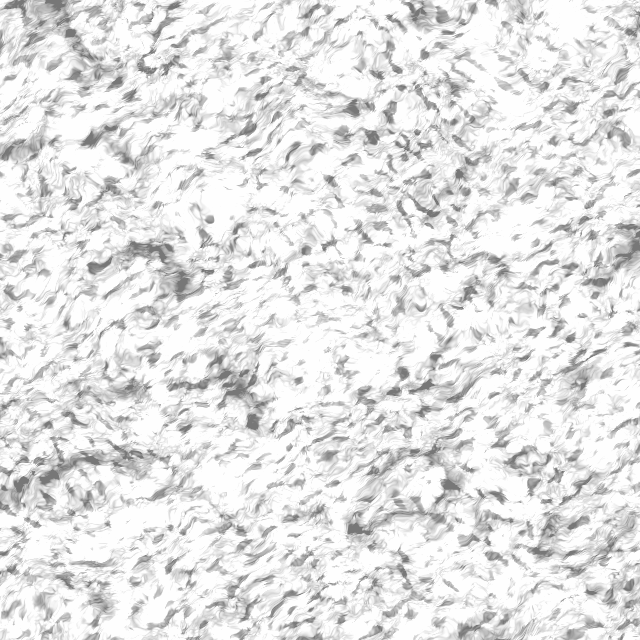
This texture map is drawn by a WebGL 2 fragment shader. Its source:

```glsl
#version 300 es
precision highp float;
// White weathered marble with broken grey veins, fine wrinkles and slanted flecks.

uniform vec2 u_resolution;
out vec4 fragColor;

const mat2 TILT_UP = mat2(0.87, -0.49, 0.49, 0.87);
const mat2 TILT_DOWN = mat2(0.80, 0.60, -0.60, 0.80);

vec2 hash2(vec2 p) {
    vec3 q = fract(p.xyx * vec3(0.1031, 0.1030, 0.0973));
    q += dot(q, q.yzx + 33.33);
    return fract((q.xx + q.yz) * q.zy);
}

float cornerSlope(vec2 cell, vec2 offset) {
    return dot(hash2(cell) * 2.0 - 1.0, offset);
}

// Gradient noise, roughly -1 to 1
float noise(vec2 p) {
    vec2 i = floor(p), f = p - i;
    vec2 u = f * f * f * (f * (f * 6.0 - 15.0) + 10.0);
    vec2 e = vec2(1.0, 0.0);
    float low = mix(cornerSlope(i, f), cornerSlope(i + e, f - e), u.x);
    float high = mix(cornerSlope(i + e.yx, f - e.yx), cornerSlope(i + 1.0, f - 1.0), u.x);
    return 1.7 * mix(low, high, u.y);
}

float fbm(vec2 p) {
    float sum = 0.0, amp = 0.5;
    for (int i = 0; i < 4; i++) {
        sum += amp * noise(p);
        p = TILT_DOWN * p * 2.1 + 17.3;
        amp *= 0.5;
    }
    return sum;
}

// Sharp creases along the zero lines of several noise octaves, centred on zero
float wrinkles(vec2 p) {
    float sum = 0.0, amp = 1.0;
    for (int i = 0; i < 4; i++) {
        sum += amp * (0.28 - abs(noise(p)));
        p = p * 2.1 + vec2(31.7, 11.9);
        amp *= 0.87;
    }
    return sum;
}

// A vein of even width: crisp on one side, fading on the other, broken along its length
float vein(vec2 p) {
    vec2 e = vec2(0.02, 0.0);
    float n = noise(p);
    vec2 slope = vec2(noise(p + e) - n, noise(p + e.yx) - n) / e.x;
    float side = n / max(length(slope), 0.7);
    float profile = side > 0.0 ? exp(-11.0 * side) : exp(38.0 * side);
    return profile * smoothstep(-0.25, 0.35, noise(p * 1.3 + 53.1));
}

// Small ragged blots whose slant changes from region to region
float flecks(vec2 p, float roughness) {
    vec2 grain = vec2(40.0, 76.0);
    float rising = noise((TILT_UP * p) * grain + 7.0);
    float falling = noise((TILT_DOWN * p) * grain + 91.0);
    float region = smoothstep(0.0, 0.25, noise(p * 3.2 + 5.7));
    return smoothstep(0.15, 0.52, mix(rising, falling, region) + 0.3 * roughness);
}

void main() {
    vec2 uv = gl_FragCoord.xy / u_resolution.y + 3.0;

    // Broad bends and small jitter of the stone
    vec2 bend = vec2(fbm(uv * 6.0), fbm(uv * 6.0 + 40.0));
    vec2 jitter = vec2(noise(uv * 60.0), noise(uv * 60.0 + 70.0));
    vec2 p = uv + 0.05 * bend + 0.003 * jitter;

    // Layers of shade
    float patches = fbm(uv * 7.0 + 23.0);
    float mainVeins = vein(TILT_UP * p * vec2(3.6, 5.0));
    float sideVeins = vein(p * vec2(7.5, 10.0) + 19.0);
    float creases = wrinkles((TILT_UP * p) * vec2(13.0, 23.0));
    float spots = flecks(uv + 0.025 * bend + 0.002 * jitter, creases);

    float shade = 2.1 * mainVeins + 1.2 * sideVeins + 1.9 * creases
                + (1.6 + 1.2 * patches) * spots + 0.7 * patches;
    float dark = min(0.175 * max(shade - 0.34, 0.0), 0.53);

    fragColor = vec4(vec3(0.995 - dark), 1.0);
}
```
